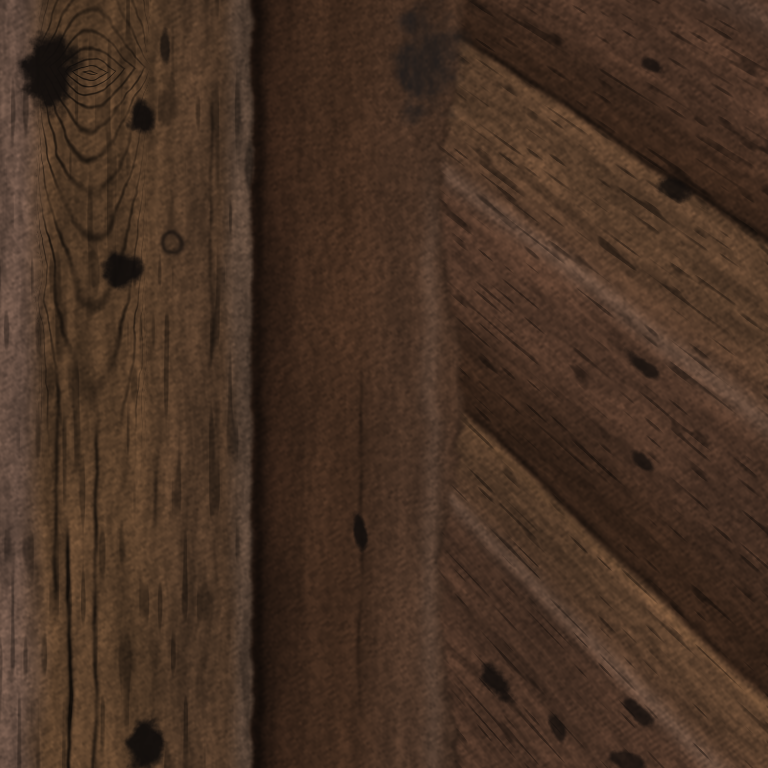
This texture is drawn by a three.js fragment shader. Its source:

```glsl
// Weathered timber: two upright planks beside a fan of slanted boards, with knots and cracks.
varying vec2 vUv;

float hash(vec2 p) {
  return fract(sin(dot(p, vec2(127.1, 311.7))) * 43758.545);
}

float noise(vec2 p) {
  vec2 i = floor(p), f = fract(p);
  f = f * f * (3. - 2. * f);
  return mix(mix(hash(i), hash(i + vec2(1, 0)), f.x),
             mix(hash(i + vec2(0, 1)), hash(i + vec2(1, 1)), f.x), f.y);
}

float fbm(vec2 p) {
  float sum = 0., amp = .53;
  for (int i = 0; i < 4; i++) {
    sum += amp * noise(p);
    p = mat2(.96, .28, -.28, .96) * p * 2.03 + 17.3;
    amp *= .5;
  }
  return sum;
}

// Stretched fibres: x runs across the grain, y along it
float grain(vec2 p) {
  return .5 * noise(p) + .3 * noise(p * 2.1 + 9.) + .2 * noise(p * vec2(3.7, 5) + 31.);
}

float band(float x, float center, float width) {
  float t = (x - center) / width;
  return exp(-t * t);
}

// Ragged ellipse, 1 inside; tilt turns its long axis
float knot(vec2 p, float x, float y, float rx, float ry, float tilt) {
  vec2 d = p - vec2(x, y);
  float c = cos(tilt), s = sin(tilt);
  d = vec2(c * d.x + s * d.y, c * d.y - s * d.x) / vec2(rx, ry);
  return 1. - smoothstep(.6, 1.2, length(d) + .9 * (fbm(p * 60.) - .5));
}

// Thin wandering vertical crack that breaks up between two heights
float crack(vec2 p, float x, float top, float bottom) {
  float wander = .012 * (fbm(vec2(x * 90., p.y * 12.)) - .5);
  float span = smoothstep(top, top + .06, p.y) * (1. - smoothstep(bottom - .04, bottom, p.y));
  return band(p.x, x + wander, .003) * span * (.4 + .8 * noise(vec2(x * 50., p.y * 25.)));
}

// Nested growth rings: ovals near the top, long arches below
float arches(vec2 p) {
  vec2 d = p - vec2(.12, .09);
  d += vec2(.018, .028) * (vec2(fbm(p * 15.), fbm(p * 15. + 40.)) - .5);
  float side = d.x / .073;
  float level = abs(d.y) / sqrt(max(1. - side * side, .02)) + .09 * side * side + .02;
  float line = 1. - smoothstep(0., .2, abs(fract(log2(level) * 2.3 + .25) - .5));
  float fade = (1. - smoothstep(.75, 1.05, abs(side))) * (1. - smoothstep(.4, .68, p.y));
  return line * fade * (.2 + .95 * noise(p * 19.));
}

vec3 leftPlank(vec2 p) {
  float x = p.x + .025 * (fbm(p * vec2(14, 6)) - .5);
  vec3 col = mix(vec3(.385, .297, .25), vec3(.32, .23, .155), smoothstep(.02, .07, x));
  col = mix(col, vec3(.285, .205, .145), smoothstep(.16, .26, x));
  col = mix(col, vec3(.335, .265, .22), .75 * smoothstep(.285, .315, x));
  col *= .69 + .62 * grain(vec2(p.x * 75. + 2. * fbm(p * 9.), p.y * 7.));
  col *= 1. - .3 * smoothstep(.7, .9, noise(p * vec2(120, 14)));
  col *= 1. - .6 * arches(p);
  float cracks = 1.2 * crack(p, .089, .66, 1.1) + .8 * crack(p, .124, .53, 1.1)
    + .7 * crack(p, .073, .46, .8) + .5 * crack(p, .206, .57, .7) + .5 * crack(p, .275, .1, .5);
  return col * (1. - .75 * min(cracks, 1.));
}

vec3 middlePlank(vec2 p, float rim) {
  vec3 col = mix(vec3(.165, .105, .072), vec3(.255, .17, .118), smoothstep(.335, .42, p.x));
  col = mix(col, vec3(.3, .213, .16), smoothstep(.44, .54, p.x) * (.45 + .5 * p.y));
  float worn = band(p.x + .015 * (fbm(p * 14.) - .5), .562, .013) * smoothstep(.15, .35, p.y);
  col += .045 * worn;
  col *= .77 + .45 * grain(vec2(p.x * 55. + fbm(p * 8.), p.y * 5.));
  col *= 1. - .3 * crack(p, .47, .45, .95);
  return col * (1. - .4 * band(p.x, rim, .007) * noise(vec2(3, p.y * 14.)));
}

// The slope steepens downward, so depth is measured across the fan
vec3 slantedBoards(vec2 p) {
  float t = p.x - .6;
  float depth = (p.y - .65 * t) / (1. + .54 * t);
  float d = depth + .016 * (fbm(vec2(t * 12., depth * 11.)) - .5);
  vec3 pale = vec3(.325, .232, .163), red = vec3(.295, .203, .152), dark = vec3(.205, .135, .093);
  vec3 col = mix(red, dark, smoothstep(-.09, .03, d));
  col = mix(col, pale, smoothstep(.04, .056, d));
  col = mix(col, red, smoothstep(.13, .29, d));
  col = mix(col, dark, smoothstep(.35, .5, d));
  col = mix(col, pale, smoothstep(.528, .542, d));
  col = mix(col, red * .95, smoothstep(.57, .71, d));
  col += .062 * (band(d, .24, .016) + band(d, .664, .018) + .8 * band(d, -.19, .02));
  col += vec3(.06, .043, .025) * (.4 * band(d, .058, .007) + band(d, .546, .007));
  col *= .69 + .62 * grain(vec2(depth * 70. + 2. * fbm(p * 9.), t * 9.));
  col *= 1. - .35 * smoothstep(.74, .95, noise(vec2(t * 32., depth * 160.)));
  float seams = .65 * band(d, .044, .005) + .35 * band(d, .528, .006);
  return col * (1. - seams * (.45 + .75 * noise(vec2(t * 25., depth * 5.))));
}

void main() {
  vec2 p = vec2(vUv.x, 1. - vUv.y); // y runs down from the top
  float rough = fbm(p * vec2(30, 40)) - .5;
  float gap = .328 + .009 * rough;
  float rim = .588 + .013 * cos(p.y * 12.1) + .02 * rough;
  vec3 col = mix(leftPlank(p), middlePlank(p, rim), smoothstep(gap - .004, gap + .004, p.x));
  col = mix(col, slantedBoards(p), smoothstep(rim - .006, rim + .006, p.x));
  col *= 1. - .45 * band(p.x, gap + .008, .01);
  // Fine slanted pores and broad stains
  vec2 q = mat2(.85, .53, -.53, .85) * p;
  col *= .8 + .26 * noise(q * vec2(150, 260)) + .16 * noise(q * vec2(330, 210));
  col *= .88 + .26 * fbm(p * 6.);
  // Large knots, then small nicks
  float k = knot(p, .065, .094, .036, .05, 0.) + knot(p, .185, .151, .019, .023, 0.)
    + knot(p, .159, .354, .028, .023, .4) + knot(p, .192, .969, .026, .033, .2);
  float eye = length((p - vec2(.224, .314)) / vec2(.013, .016)) + .8 * rough;
  k += .7 * band(eye, .9, .3) + .9 * knot(p, .469, .692, .009, .024, -.2);
  k += .9 * (knot(p, .877, .245, .022, .015, .6) + knot(p, .648, .89, .029, .014, .9));
  k += .75 * (knot(p, .215, .062, .007, .02, 0.) + knot(p, .838, .477, .026, .009, .7)
    + knot(p, .84, .604, .02, .009, .7) + knot(p, .849, .085, .014, .009, .6)
    + knot(p, .725, .948, .02, .009, 1.2) + knot(p, .832, .928, .024, .01, .8)
    + knot(p, .818, .992, .023, .012, .3));
  col = mix(col, vec3(.06, .046, .04), .92 * min(k, 1.));
  // Grey bruise at the head of the middle plank
  float reach = length((p - vec2(.558, .08)) / vec2(.05, .08)) + 1.2 * rough;
  float bruise = (1. - smoothstep(.4, 1.2, reach)) * (.3 + .75 * grain(p * vec2(90, 35)));
  gl_FragColor = vec4(mix(col, vec3(.12, .105, .1), bruise), 1.);
}
```
